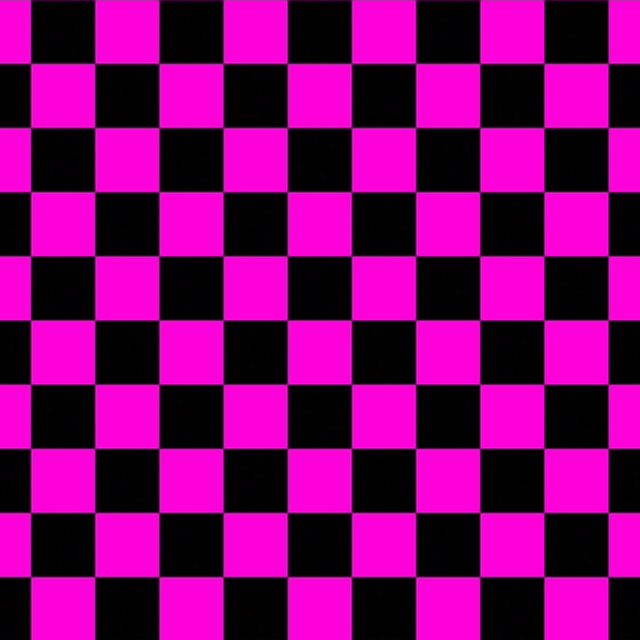
This pattern is drawn by a Shadertoy shader. Its source:

```glsl
// Magenta and black checkerboard with soft, slightly pale seams and faint mottling.

#define PITCH 0.10026              // side of one square
#define ORIGIN vec2(0.0486, 0.4992) // corner shared by four squares
#define SEAM 0.035                 // half width of the soft edge, in squares
#define HALO 0.15                  // pale tint along the bright side of a seam
#define MOTTLE 0.03                // strength of the blotches
#define MOTTLE_SCALE 8.0           // blotches per square
#define MAGENTA vec3(0.995, 0.005, 0.855)
#define BLACK vec3(0.004, 0.0, 0.004)

vec2 hashGradient(vec2 cell) {
    vec2 h = fract(sin(vec2(dot(cell, vec2(127.1, 311.7)),
                            dot(cell, vec2(269.5, 183.3)))) * 43758.5);
    return 2.0 * h - 1.0;
}

float gradientNoise(vec2 p) {
    vec2 i = floor(p), f = fract(p);
    vec2 u = f * f * f * (f * (f * 6.0 - 15.0) + 10.0);
    float a = dot(hashGradient(i), f);
    float b = dot(hashGradient(i + vec2(1, 0)), f - vec2(1, 0));
    float c = dot(hashGradient(i + vec2(0, 1)), f - vec2(0, 1));
    float d = dot(hashGradient(i + vec2(1, 1)), f - vec2(1, 1));
    return mix(mix(a, b, u.x), mix(c, d, u.x), u.y);
}

// Alternates between -1 and 1 with soft steps at whole numbers.
vec2 softSquareWave(vec2 p, float halfWidth) {
    vec2 edgeDistance = abs(mod(p + 0.5, 2.0) - 1.0) - 0.5;
    return 2.0 * smoothstep(-halfWidth, halfWidth, edgeDistance) - 1.0;
}

void mainImage(out vec4 fragColor, in vec2 fragCoord) {
    vec2 p = (fragCoord / iResolution.y - ORIGIN) / PITCH;
    float pixel = 1.0 / (PITCH * iResolution.y);

    // Checker coverage: opposite wave signs give the bright squares
    vec2 wave = softSquareWave(p, max(SEAM, pixel));
    float bright = 0.5 - 0.5 * wave.x * wave.y;
    vec3 color = mix(BLACK, MAGENTA, bright);

    // Desaturated seam
    float halo = smoothstep(0.2, 0.8, bright) * (1.0 - smoothstep(0.88, 1.0, bright));
    color += HALO * halo * vec3(0.0, 1.0, 0.2);

    // Purple blotches on the dark squares
    float blotch = max(gradientNoise(p * MOTTLE_SCALE), 0.0);
    color += MOTTLE * blotch * (1.0 - bright) * vec3(1.0, 0.1, 0.9);

    fragColor = vec4(clamp(color, 0.0, 1.0), 1.0);
}
```
